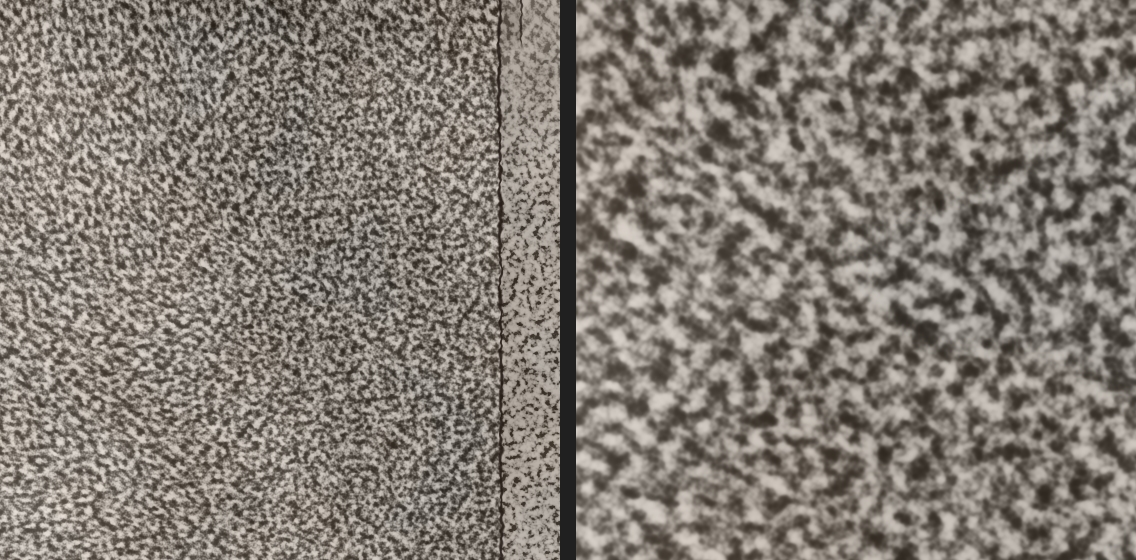
Left: the whole. Right: its middle third, enlarged.
Give the GLSL for this texture, as a Shadertoy shader.

```glsl
// Speckled grey-brown carpet pile with brushed streaks and a dark seam beside a paler strip.

#define GRAIN_FREQ   88.0    // tufts across the canvas
#define STREAK_STEP  0.0016  // sample spacing along brushed pile
#define TUFT_STEP    0.0007  // sample spacing along upright pile
#define CONTRAST     0.305   // half range of pile brightness
#define MEAN_TONE    0.512
#define STRIP_TONE   0.605
#define SEAM_X       0.896
#define SEAM_WIDTH   0.0027
#define SEAM_COLOR   vec3(0.15, 0.11, 0.09)
#define WARM_SHIFT   vec3(0.030, 0.0, -0.034)

vec2 hashGradient(vec2 cell) {
    vec3 q = fract(vec3(cell.xyx) * vec3(0.1031, 0.1030, 0.0973));
    q += dot(q, q.yzx + 33.33);
    float angle = 6.2832 * fract((q.x + q.y) * q.z);
    return vec2(cos(angle), sin(angle));
}

float gradientNoise(vec2 p) {
    vec2 cell = floor(p);
    vec2 f = p - cell;
    vec2 u = f * f * f * (f * (f * 6.0 - 15.0) + 10.0);
    vec2 e = vec2(1.0, 0.0);
    float a = dot(hashGradient(cell), f);
    float b = dot(hashGradient(cell + e.xy), f - e.xy);
    float c = dot(hashGradient(cell + e.yx), f - e.yx);
    float d = dot(hashGradient(cell + e.xx), f - e.xx);
    return mix(mix(a, b, u.x), mix(c, d, u.x), u.y);
}

vec2 turned(vec2 p) {
    return mat2(0.8, 0.6, -0.6, 0.8) * p;
}

// Two octaves, both turned so that the lattices do not line up
float tufts(vec2 p) {
    vec2 q = turned(p) * GRAIN_FREQ;
    return gradientNoise(q + 107.0) + 0.65 * gradientNoise(turned(q) * 1.75 + 231.0);
}

// Averages the tufts along the lay of the pile
float brushedPile(vec2 p, vec2 lay, float stepLength) {
    float sum = 0.0;
    for (int i = -2; i <= 2; i++) {
        sum += tufts(p + lay * stepLength * float(i));
    }
    return sum / 5.0;
}

// Coverage of a ragged, near vertical seam
float seamMask(vec2 p, float x, float width) {
    float wobble = 0.003 * gradientNoise(vec2(p.y * 28.0, x * 50.0))
                 + 0.004 * gradientNoise(vec2(p.y * 95.0, x * 90.0));
    float ragged = width * (1.0 + 1.1 * gradientNoise(vec2(p.y * 60.0, 41.3)));
    return 1.0 - smoothstep(0.3 * ragged, 1.7 * ragged, abs(p.x - x - wobble));
}

void mainImage(out vec4 fragColor, in vec2 fragCoord) {
    vec2 uv = fragCoord / iResolution.xy;

    // Lay of the pile: steep at the top, almost level at the lower left
    float bend = 0.6 * gradientNoise(uv * 4.0 + 3.0);
    float angle = mix(-0.2, -1.2, smoothstep(0.05, 1.0, uv.y)) + bend;
    float brushed = 1.0 - smoothstep(0.25, 0.6, uv.x + 0.15 * gradientNoise(uv * 5.0));
    brushed = max(brushed, smoothstep(0.88, 0.97, uv.y));
    vec2 lay = vec2(cos(angle), sin(angle));
    float pile = brushedPile(uv, lay, mix(TUFT_STEP, STREAK_STEP, brushed));
    pile *= mix(4.2, 5.2, brushed);

    // Single fibres, and clumps of several tufts
    float fibres = gradientNoise(turned(uv) * GRAIN_FREQ * 3.1 + 57.0);
    float clumps = gradientNoise(turned(uv) * GRAIN_FREQ * 0.4 + 19.0);
    pile += 1.3 * fibres + 1.1 * clumps;

    // Broad shading: worn patches, dark diagonal band, dull upper edge
    float patches = gradientNoise(uv * 5.0 + 20.0) + 0.8 * gradientNoise(uv * 17.0 + 60.0);
    float band = exp(-18.0 * pow(uv.x + 0.5 * uv.y - 0.9, 2.0));
    float shade = 0.055 * patches - 0.05 * band
                - 0.06 * smoothstep(0.84, 1.0, uv.y)
                + 0.035 * (1.0 - smoothstep(0.1, 0.5, uv.x));
    float carpet = MEAN_TONE + shade + CONTRAST * tanh(0.58 * pile);

    // Paler strip: flat light pile broken by dark pits, smoother at the top
    float pits = smoothstep(0.2, 2.1, -pile) * mix(1.0, 0.4, smoothstep(0.55, 0.95, uv.y));
    float strip = STRIP_TONE + 0.06 * patches + 0.10 * tanh(0.8 * pile) - 0.30 * pits;

    float seamX = SEAM_X - 0.005 * uv.y;
    float onStrip = smoothstep(-0.002, 0.002, uv.x - seamX);
    float tone = mix(carpet, strip, onStrip);

    // Dull sliver between the long seam and the short one
    float upper = smoothstep(0.905, 0.93, uv.y);
    float sliver = onStrip * upper * (1.0 - smoothstep(0.929, 0.934, uv.x));
    tone -= 0.07 * sliver;

    // Warm grey, cooler along the dark band
    float warmth = 1.0 - 0.2 * band * (1.0 - onStrip) + 0.3 * gradientNoise(uv * 7.0 + 90.0);
    vec3 color = vec3(tone) + WARM_SHIFT * warmth;

    float seam = 0.9 * seamMask(uv, seamX, SEAM_WIDTH);
    seam = max(seam, 0.75 * upper * seamMask(uv, 0.931, 0.7 * SEAM_WIDTH));
    color = mix(color, SEAM_COLOR, seam);

    fragColor = vec4(clamp(color, 0.0, 1.0), 1.0);
}
```
